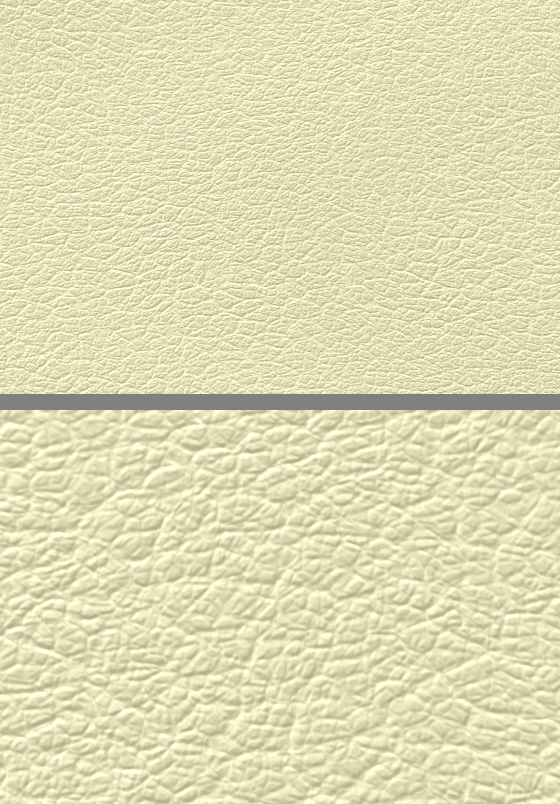
Top: the whole. Bottom: its middle third, enlarged.
A Shadertoy shader for this texture:

```glsl
// Cream leather: pebbled grain with wavy, mostly horizontal creases, lit from the upper left.

vec2 hash2(vec2 p) {
    vec3 q = fract(vec3(p.xyx) * vec3(0.1031, 0.1030, 0.0973));
    q += dot(q, q.yzx + 33.33);
    return fract((q.xx + q.yz) * q.zy);
}

// Cellular noise: zero on the border between two cells, growing inwards
float cellGap(vec2 p) {
    vec2 cell = floor(p), local = fract(p);
    float nearest = 8.0, second = 8.0;
    for (int y = -1; y <= 1; y++) {
        for (int x = -1; x <= 1; x++) {
            vec2 offset = vec2(x, y);
            float d = length(offset + hash2(cell + offset + 50.0) - local);
            second = min(second, max(nearest, d));
            nearest = min(nearest, d);
        }
    }
    return second - nearest;
}

// Layered sines bend the rows of grain
vec2 bend(vec2 p) {
    p.y += 0.022 * sin(4.3 * p.x + 1.5 * sin(3.1 * p.y + 0.7))
         + 0.005 * sin(17.0 * p.x + 9.0 * p.y + sin(11.0 * p.y));
    p.x += 0.015 * sin(7.0 * p.y + 1.3 * sin(5.0 * p.x))
         + 0.003 * sin(31.0 * p.y - 13.0 * p.x);
    return p + 0.001 * sin(83.0 * p.yx + 2.0 * sin(57.0 * p));
}

// Slow variation of crease depth across the hide
float creaseDepth(vec2 p) {
    return 0.4 + 0.14 * sin(5.0 * p.x + 3.0 * sin(2.7 * p.y))
               * sin(6.0 * p.y + 1.0 + 2.0 * sin(3.3 * p.x));
}

// Large folds, medium pebbles, fine grain and pores
float leatherHeight(vec2 p) {
    vec2 q = bend(p);
    float folds = smoothstep(0.0, 0.26, cellGap(q * vec2(15.0, 28.0)));
    float pebbles = smoothstep(0.0, 0.36, cellGap(q * vec2(36.0, 52.0) + 7.3));
    float grain = smoothstep(0.0, 0.5, cellGap(q * vec2(72.0, 88.0) + 19.1));
    float pores = smoothstep(0.0, 0.7, cellGap(q * vec2(125.0, 140.0) + 31.7));
    return creaseDepth(p) * folds + 0.34 * pebbles + 0.25 * grain + 0.09 * pores;
}

void mainImage(out vec4 fragColor, in vec2 fragCoord) {
    vec2 p = fragCoord / iResolution.y;

    // Relief shading from the slope along the light direction
    vec2 lightStep = 0.0014 * normalize(vec2(-0.4, 0.9));
    float slope = leatherHeight(p - lightStep) - leatherHeight(p + lightStep);
    float tone = 0.878 + 0.19 * tanh(2.2 * slope);

    // Thin pale web along the fold and pebble borders
    vec2 q = bend(p);
    float foldLine = 1.0 - smoothstep(0.02, 0.10, cellGap(q * vec2(15.0, 28.0)));
    float pebbleLine = 1.0 - smoothstep(0.02, 0.14, cellGap(q * vec2(36.0, 52.0) + 7.3));
    tone += 0.04 * max(foldLine, pebbleLine);

    // Faint uneven dye
    tone += 0.008 * sin(3.0 * p.x + 2.0 * sin(4.0 * p.y));

    vec3 cream = vec3(tone, tone - 0.02, tone - 0.17);
    fragColor = vec4(clamp(cream, 0.0, 1.0), 1.0);
}
```
